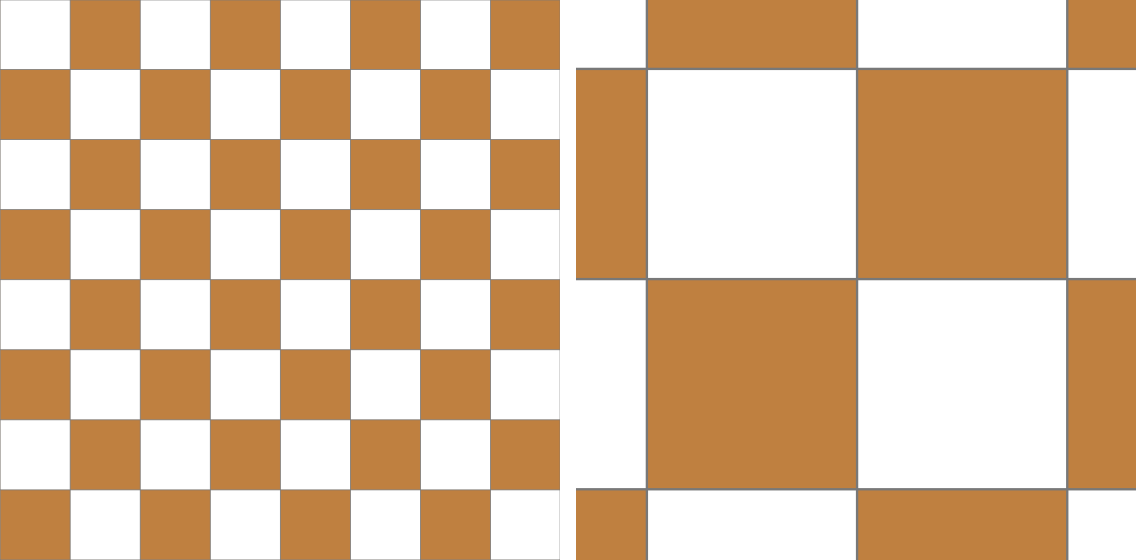
Left, the full canvas; right, a detail of the centre.
Reproduce this pattern procedurally as a WebGL 2 fragment shader.

```glsl
#version 300 es
precision highp float;
// Brown and white checkerboard with hairline grey rules between the squares.

#define CELLS 8.0                        // squares across and down
#define LINE_WIDTH 0.0014                // rule width, canvas units
#define LINE_SHIFT vec2(0.0002, 0.0001)  // offset of the first rules
#define LINE_DRIFT 0.00011               // extra offset per rule
#define BROWN vec3(0.75, 0.50, 0.25)
#define WHITE vec3(1.0)
#define GREY vec3(0.47)

uniform vec2 u_resolution;
out vec4 fragColor;

// +1 for even indices, -1 for odd ones
vec2 paritySign(vec2 index) {
    return 1.0 - 2.0 * mod(index, 2.0);
}

// Share of a pixel at signed distance dist that a centred band covers
vec2 bandCoverage(vec2 dist, vec2 pixel, float width) {
    vec2 high = min(dist + 0.5 * pixel, vec2(0.5 * width));
    vec2 low = max(dist - 0.5 * pixel, vec2(-0.5 * width));
    return clamp((high - low) / pixel, 0.0, 1.0);
}

void main() {
    vec2 pixel = 1.0 / u_resolution;
    vec2 uv = gl_FragCoord.xy * pixel;

    // Nearest rule on each axis; its offset wraps with the tile
    vec2 rule = floor(uv * CELLS + 0.5);
    vec2 offset = LINE_SHIFT + LINE_DRIFT * mod(rule, CELLS);
    vec2 dist = uv - rule / CELLS - offset;

    // Squares: the sign flips across each rule, filtered over one pixel
    vec2 side = clamp(dist / pixel + 0.5, 0.0, 1.0);
    vec2 flip = mix(paritySign(rule - 1.0), paritySign(rule), side);
    vec3 color = mix(WHITE, BROWN, 0.5 + 0.5 * flip.x * flip.y);

    // Rules: union of the vertical and horizontal bands
    vec2 band = bandCoverage(dist, pixel, LINE_WIDTH);
    float lines = 1.0 - (1.0 - band.x) * (1.0 - band.y);
    fragColor = vec4(mix(color, GREY, lines), 1.0);
}
```
